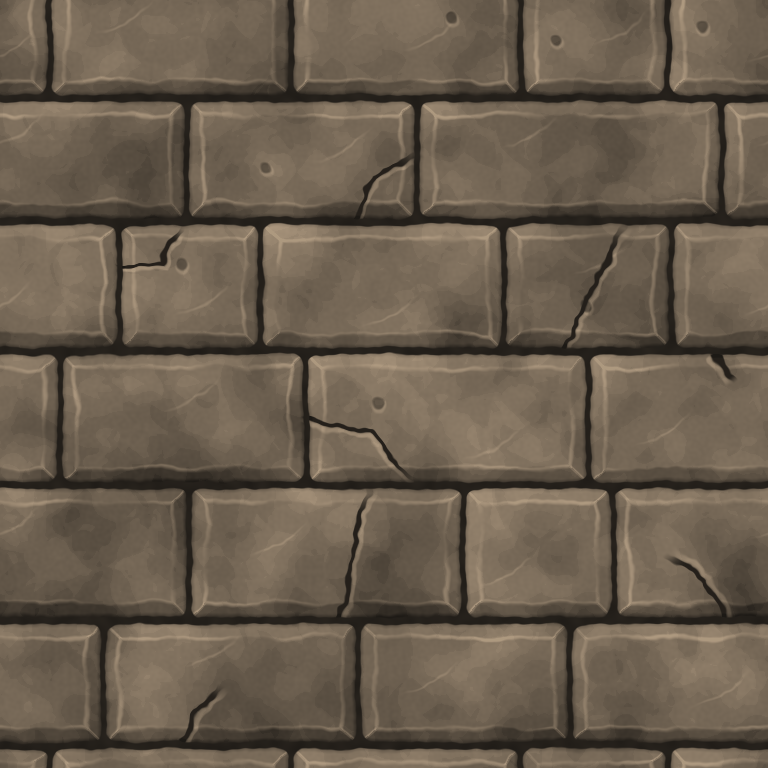
Write a three.js fragment shader that draws this texture.

```glsl
// Weathered stone wall: six staggered courses of uneven bricks with dark joints.
// Each brick is a warped box with a lit bevel, painted over with overlapping dabs,
// gradient noise, pits, scratches and a few bent cracks. Height t runs downward.
varying vec2 vUv;

vec2 hash2(vec2 p) {
  return fract(sin(vec2(dot(p, vec2(127.1, 311.7)), dot(p, vec2(269.5, 183.3)))) * 43758.5);
}

float corner(vec2 cell, vec2 f, float scale) {
  float a = 6.2832 * hash2(mod(cell, scale)).x;
  return dot(vec2(cos(a), sin(a)), f);
}

// Gradient noise, about -0.7 to 0.7, repeating once across the canvas
float noise(vec2 p, float scale) {
  p *= scale;
  vec2 i = floor(p), f = fract(p), u = f * f * (3.0 - 2.0 * f), o = vec2(0.0, 1.0);
  return mix(mix(corner(i, f, scale), corner(i + o.yx, f - o.yx, scale), u.x),
             mix(corner(i + o, f - o, scale), corner(i + 1.0, f - 1.0, scale), u.x), u.y);
}

// Sum of translucent round brush marks
float dabs(vec2 p, float scale) {
  p *= scale;
  float sum = 0.0;
  for (int y = -1; y <= 1; y++)
    for (int x = -1; x <= 1; x++) {
      vec2 cell = floor(p) + vec2(x, y), h = hash2(mod(cell, scale));
      float radius = 0.4 + 0.5 * h.y;
      float d = length(p - cell - h.yx);
      sum += (fract(h.x * 7.3) - 0.5) * smoothstep(radius, radius - 0.12, d);
    }
  return sum;
}

// Bent crack from c.xy to c.zw: x is the dark line, y the lit lip beside it
vec2 crack(vec2 p, vec4 c, float bend) {
  vec2 along = c.zw - c.xy, r = p - c.xy;
  float len = length(along);
  along /= len;
  float h = dot(r, along) / len;
  float side = dot(r, vec2(-along.y, along.x)) - bend * (1.0 - abs(2.0 * h - 1.0));
  side += 0.009 * noise(p, 32.0) + 0.003 * noise(p, 90.0);
  float span = smoothstep(-0.06, 0.2, h) * smoothstep(1.05, 0.98, h);
  float line = smoothstep(0.0045, 0.002, abs(side)) * span;
  float lip = smoothstep(0.005, 0.001, abs(side + 0.0075)) * span;
  return vec2(line, lip);
}

// Course edges, its joints (a first joint may be doubled) and its cracks
void course(float t, out vec2 rows, out vec4 joints, out vec4 ca, out vec4 cb, out vec2 bend) {
  ca = cb = vec4(-2.0, -2.0, -3.0, -3.0);
  bend = vec2(0.0);
  if (t < 0.128) {
    rows = vec2(-0.029, 0.128); joints = vec4(0.065, 0.379, 0.678, 0.870);
  } else if (t < 0.288) {
    rows = vec2(0.128, 0.288); joints = vec4(0.243, 0.543, 0.941, 0.243);
    ca = vec4(0.542, 0.202, 0.462, 0.286); bend.x = 0.022;
  } else if (t < 0.457) {
    rows = vec2(0.288, 0.457); joints = vec4(0.155, 0.339, 0.656, 0.874);
    ca = vec4(0.234, 0.294, 0.156, 0.349); bend.x = -0.025;
    cb = vec4(0.81, 0.294, 0.734, 0.456);
  } else if (t < 0.632) {
    rows = vec2(0.457, 0.632); joints = vec4(0.078, 0.398, 0.766, 0.078);
    ca = vec4(0.54, 0.625, 0.398, 0.544); bend.x = 0.025;
    cb = vec4(0.956, 0.497, 0.931, 0.46);
  } else if (t < 0.808) {
    rows = vec2(0.632, 0.808); joints = vec4(0.246, 0.603, 0.799, 0.246);
    ca = vec4(0.475, 0.636, 0.443, 0.807);
    cb = vec4(0.872, 0.723, 0.945, 0.807); bend.y = -0.016;
  } else {
    rows = vec2(0.808, 0.971); joints = vec4(0.135, 0.467, 0.742, 0.135);
    ca = vec4(0.289, 0.895, 0.234, 0.966); bend.x = 0.008;
  }
}

void main() {
  vec2 p = vec2(vUv.x, 1.0 - vUv.y);
  vec2 q = p + 0.004 * vec2(noise(p, 24.0), noise(p + 0.37, 28.0)) + 0.002 * noise(p, 80.0);
  if (q.y > 0.971) q.y -= 1.0;

  // Brick that holds this point
  vec2 rows, bend;
  vec4 joints, ca, cb;
  course(q.y, rows, joints, ca, cb, bend);
  vec2 sides = vec2(-2.0, 2.0);
  for (int i = 0; i < 4; i++) {
    float j = joints[i];
    sides.x = max(sides.x, j <= q.x ? j : j - 1.0);
    sides.y = min(sides.y, j > q.x ? j : j + 1.0);
  }
  vec2 halfSize = 0.5 * vec2(sides.y - sides.x, rows.y - rows.x);
  vec2 d = q - 0.5 * vec2(sides.x + sides.y, rows.x + rows.y);
  vec2 e = halfSize - abs(d) - vec2(0.0035, 0.0045);
  vec2 seed = hash2(floor(vec2(fract(sides.x), rows.x + 1.0) * 1000.0 + 0.5));

  // Painted face
  float tone = 0.45 + 0.07 * (seed.x - 0.5) + 0.13 * noise(p, 7.0) + 0.07 * noise(p, 19.0);
  tone += 0.07 * dabs(p + 0.02 * noise(p, 16.0), 14.0) + 0.04 * dabs(p + 0.01 * noise(p, 40.0), 31.0);
  tone -= 0.03 * d.y / halfSize.y + 0.02 * d.x / halfSize.x;
  tone = mix(tone, floor(tone * 26.0 + 0.5) / 26.0, 0.5) + 0.018 * noise(p, 170.0);

  // Bevel: light above, dark below, pale worn rim and corner strokes
  float near = min(e.x, e.y), rim = 0.018 + 0.008 * noise(p, 18.0);
  float slope = e.y < e.x ? (d.y < 0.0 ? 0.05 : -0.11) : (d.x < 0.0 ? 0.02 : -0.04);
  tone += slope * smoothstep(rim + 0.002, rim - 0.002, near);
  float atCorner = exp(-28.0 * max(max(e.x, e.y) - rim, 0.0));
  float worn = clamp(0.4 + 1.3 * noise(p + 0.21, 13.0) + 0.5 * atCorner, 0.0, 1.0);
  tone += 0.15 * worn * smoothstep(0.0045, 0.0005, abs(near - rim));
  tone += 0.13 * worn * smoothstep(0.004, 0.001, abs(e.x - e.y)) * smoothstep(rim, rim - 0.003, near);

  // Scratch and pit
  vec2 r = d - halfSize * (seed.yx - 0.5);
  float along = dot(r, vec2(0.86, -0.5)), across = dot(r, vec2(0.5, 0.86)) + 4.0 * along * along;
  tone += 0.08 * smoothstep(0.003, 0.0, abs(across)) * smoothstep(0.05, 0.01, abs(along));
  vec2 pit = d - halfSize * 1.1 * (fract(seed * 9.7) - 0.5);
  float hasPit = step(0.6, seed.y);
  tone += hasPit * 0.09 * smoothstep(0.011, 0.007, length(pit - vec2(0.001, 0.003)));
  tone -= hasPit * 0.24 * smoothstep(0.009, 0.005, length(pit));

  // Cracks, then joints with a soft shade at their edge
  vec2 split = max(crack(q, ca, bend.x), crack(q, cb, bend.y));
  tone = mix(tone + 0.13 * split.y, 0.14, split.x);
  float edge = 0.012 - length(max(0.012 - e, 0.0));
  tone -= 0.09 * smoothstep(0.006, 0.0, edge);
  tone = mix(0.14 + 0.03 * noise(p, 60.0), tone, smoothstep(-0.001, 0.0015, edge));
  gl_FragColor = vec4(clamp(tone, 0.11, 0.68) * vec3(1.0, 0.88, 0.735), 1.0);
}
```
